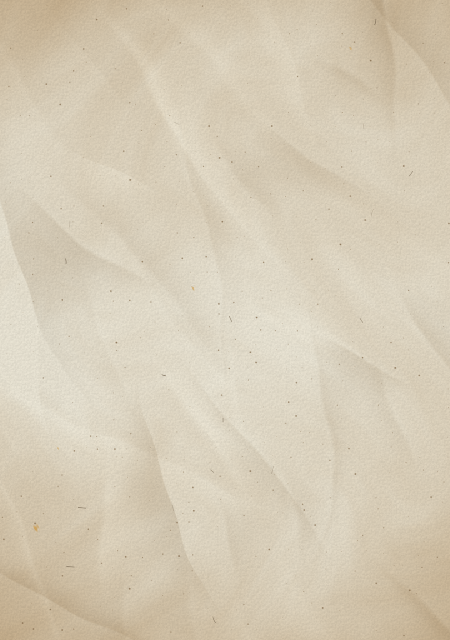
Reproduce this texture procedurally as a Shadertoy shader.

```glsl
// Aged cream paper: a pale centre tans towards the edges, clouded by warped
// sines and crossed by soft diagonal folds with one crisper side. Cellular
// relief gives the grain; hashed grids scatter specks, fibres and stains.

vec2 hash2(vec2 p) {
    vec3 q = fract(vec3(p.xyx) * vec3(0.1031, 0.1030, 0.0973));
    q += dot(q, q.yzx + 33.33);
    return fract((q.xx + q.yz) * q.zy);
}

// Distance to the nearest jittered cell point
float cellular(vec2 p) {
    vec2 cell = floor(p), local = fract(p);
    float nearest = 2.0;
    for (int y = -1; y <= 1; y++)
    for (int x = -1; x <= 1; x++) {
        vec2 g = vec2(x, y);
        nearest = min(nearest, length(g + hash2(cell + g) - local));
    }
    return nearest;
}

// Cloudy tone from warped, rotated sines, about -1 to 1
float clouds(vec2 p) {
    float sum = 0.0, weight = 0.5;
    for (int i = 0; i < 6; i++) {
        p += 0.5 * sin(p.yx * 1.3 + float(i) * 1.9);
        sum += weight * sin(p.x) * cos(p.y + 0.7);
        p = mat2(0.8, 0.6, -0.6, 0.8) * p * 1.8;
        weight *= 0.62;
    }
    return sum;
}

vec2 turn(vec2 p, float angle) {
    float c = cos(angle), s = sin(angle);
    return vec2(c * p.x + s * p.y, c * p.y - s * p.x);
}

// Curved fold shadows: sharper on one side, fading out on the other
float creases(vec2 p, float aspect) {
    float shade = 0.0;
    p += 0.008 * sin(p.yx * 19.0) + 0.002 * sin(p.yx * 53.0 + 1.0);
    for (int i = 0; i < 48; i++) {
        float id = float(i);
        vec2 place = fract(vec2(0.37, 0.21) + id * vec2(0.7549, 0.5698));
        vec2 shape = hash2(vec2(id, 7.0)), kind = hash2(vec2(id, 19.0));
        vec2 q = turn(p - place * vec2(aspect, 1.0), -1.0 + (shape.x - 0.5) * 1.1);
        float reach = mix(0.07, 0.27, shape.y);
        float taper = 1.0 - smoothstep(0.0, reach, abs(q.x));
        float side = kind.x < 0.5 ? -1.0 : 1.0;
        float d = side * (q.y - (kind.y - 0.4) * 1.8 * q.x * q.x);
        float width = mix(0.010, 0.060, kind.y) * (0.2 + taper);
        float blur = mix(0.0012, 0.008, fract(id * 0.414));
        float edge = smoothstep(-blur, blur, d);
        float band = edge * exp(-pow(max(d, 0.0) / width, 1.7));
        float rim = exp(-pow((d + 0.004) / 0.004, 2.0));
        float strength = mix(-0.075, 0.050, fract(id * 0.618));
        shade += sqrt(taper) * strength * band + 0.006 * taper * rim;
    }
    return shade;
}

// Tiny brown flecks, one at most in each grid cell
float specks(vec2 p, float soft) {
    vec2 cell = floor(p * 48.0), pick = hash2(cell + 71.0);
    vec2 centre = (cell + 0.15 + 0.7 * hash2(cell + 13.0)) / 48.0;
    float radius = mix(0.0004, 0.0012, pow(pick.y, 4.0));
    float fleck = 1.0 - smoothstep(radius - soft, radius + soft, length(p - centre));
    return fleck * step(pick.x, 0.35) * (0.25 + 0.55 * pick.y * pick.y);
}

// Short bent hairs pressed into the sheet
float fibres(vec2 p, float soft) {
    vec2 cell = floor(p * 13.0), pick = hash2(cell + 37.0);
    vec2 centre = (cell + 0.3 + 0.4 * hash2(cell + 5.0)) / 13.0;
    vec2 q = turn(p - centre, pick.y * 6.283);
    float reach = mix(0.002, 0.006, fract(pick.y * 7.0));
    q.y -= (pick.x - 0.07) * 300.0 * q.x * q.x;
    float d = length(vec2(max(abs(q.x) - reach, 0.0), q.y));
    float hair = 1.0 - smoothstep(0.0, 1.1 * soft, d);
    return hair * step(pick.x, 0.15) * (0.15 + 0.5 * fract(pick.y * 13.0));
}

// A few ochre spots with blurred rims
float stains(vec2 p, float aspect) {
    float sum = 0.0;
    for (int i = 0; i < 4; i++) {
        float id = float(i);
        vec2 q = p - fract(vec2(0.08, 0.175) + id * vec2(0.35, 0.375)) * vec2(aspect, 1.0);
        float radius = 0.0055 / (1.0 + 0.6 * id);
        float d = length(q * vec2(1.0, 0.8)) + 0.0012 * sin(q.x * 900.0 + q.y * 600.0);
        sum += (1.0 - smoothstep(0.1 * radius, radius, d)) / (1.0 + 0.3 * id);
    }
    return sum;
}

void mainImage(out vec4 fragColor, in vec2 fragCoord) {
    vec2 p = fragCoord / iResolution.y;
    float aspect = iResolution.x / iResolution.y;
    float soft = 0.8 / iResolution.y;

    // Pale middle, tanned borders, blotches and folds share one tone
    vec2 c = fragCoord / iResolution.xy - vec2(0.45, 0.52);
    float tone = 0.98 - 0.8 * c.x * c.x - 3.2 * c.y * c.y;
    tone += 0.40 * clouds(p * 6.0 + 2.0);
    float fold = creases(p, aspect);
    tone = min(tone + 3.0 * fold, 1.0 + fold);
    vec3 tanned = vec3(0.772, 0.696, 0.578), cream = vec3(0.886, 0.865, 0.803);
    vec3 paper = mix(tanned, cream, max(tone, -0.2)) * (1.0 + 0.45 * fold);

    // Raking light on the grain
    vec2 g = p * 225.0;
    float relief = cellular(g) - cellular(g + vec2(0.3, -0.45));
    float dust = hash2(floor(p * 512.0)).x - 0.5;
    paper *= 1.0 + 0.036 * relief + 0.036 * dust;

    // Inclusions
    paper = mix(paper, vec3(0.80, 0.60, 0.28), 0.75 * min(stains(p, aspect), 1.0));
    paper = mix(paper, vec3(0.48, 0.38, 0.26), specks(p, soft));
    paper = mix(paper, vec3(0.42, 0.36, 0.28), fibres(p, soft));
    fragColor = vec4(paper, 1.0);
}
```
